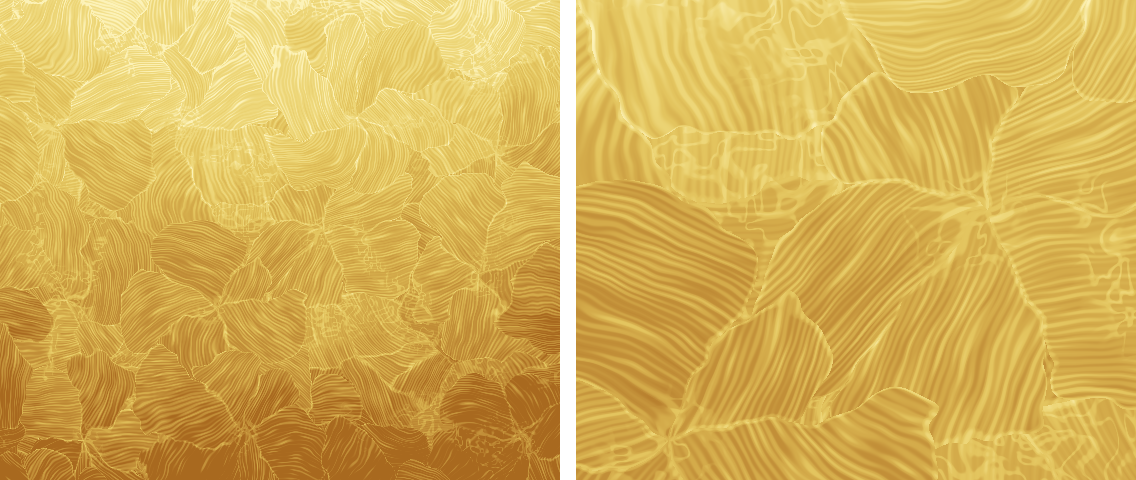
Left: the whole. Right: its middle third, enlarged.
Reproduce this texture procedurally as a WebGL 1 fragment shader.

```glsl
precision highp float;
// Embossed gold foil: overlapping flowers with hatched petals on leafy ground.
// Each petal or leaf bends its own fan of fine broken strokes; pale ridges and
// filigree veins outline it, and a vertical sheen indexes a gold ramp.
uniform vec2 u_resolution;

const float TAU = 6.28318;
const float FLOWER_SPACING = 0.29;
const float FLOWER_RADIUS = 0.21;
const float LEAF_SPACING = 0.12;
const float STROKE_FREQ = 145.0;
const float STROKE_DEPTH = 0.155;
const float STRAND_GAIN = 0.15;
const float PATCH_CONTRAST = 0.21;
const float RIDGE_WIDTH = 0.0036;
const float RIDGE_GAIN = 0.30;
const vec3 UMBER  = vec3(0.66, 0.41, 0.12);
const vec3 BRONZE = vec3(0.76, 0.56, 0.22);
const vec3 OCHRE  = vec3(0.83, 0.67, 0.29);
const vec3 GOLD   = vec3(0.89, 0.77, 0.37);
const vec3 STRAW  = vec3(0.93, 0.84, 0.47);
const vec3 CREAM  = vec3(0.99, 0.95, 0.72);

float hash(vec2 p) {
  return fract(sin(dot(p, vec2(127.1, 311.7))) * 43758.5453);
}

float noise(vec2 p) {
  vec2 i = floor(p), f = fract(p);
  f = f * f * (3.0 - 2.0 * f);
  return mix(mix(hash(i), hash(i + vec2(1.0, 0.0)), f.x),
             mix(hash(i + vec2(0.0, 1.0)), hash(i + vec2(1.0)), f.x), f.y);
}

vec2 wobble(vec2 p, float freq) {
  return vec2(noise(p * freq), noise(p * freq + 31.0)) - 0.5;
}

vec2 turn(vec2 p, float a) {
  float c = cos(a), s = sin(a);
  return vec2(c * p.x + s * p.y, c * p.y - s * p.x);
}

// Leaf cells: offset from the leaf centre, distance to its edge, and its id.
void leaf(vec2 p, out vec2 offset, out float edge, out vec2 id) {
  float near = 9.0, next = 9.0;
  vec2 cell = floor(p / LEAF_SPACING);
  for (int j = -1; j <= 1; j++)
  for (int i = -1; i <= 1; i++) {
    vec2 c = cell + vec2(float(i), float(j));
    vec2 d = p - (c + vec2(hash(c), hash(c + 7.3))) * LEAF_SPACING;
    float r = length(d);
    if (r < near) { next = near; near = r; offset = d; id = c; }
    else next = min(next, r);
  }
  edge = 0.5 * (next - near);
}

// Fine strokes fanning along x (about -1 to 1), and a few bright long strands.
vec2 strokes(vec2 q, vec2 p, float bend) {
  float s = q.y / (0.8 + 1.2 * max(q.x, 0.0)) + bend * q.x * q.x;
  s += 0.006 * noise(p * 28.0);
  float grain = noise(vec2(s * STROKE_FREQ * 1.3, q.x * 32.0));
  float wave = sin(TAU * STROKE_FREQ * s + 5.0 * noise(vec2(q.x * 26.0, s * 60.0)));
  float strand = smoothstep(0.72, 0.95, noise(vec2(s * STROKE_FREQ, q.x * 12.0 + 40.0)));
  return vec2(wave * (0.25 + 0.75 * grain) + 1.5 * (grain - 0.5), strand);
}

vec3 goldRamp(float t) {
  vec3 c = mix(UMBER, BRONZE, smoothstep(0.0, 0.23, t));
  c = mix(c, OCHRE, smoothstep(0.23, 0.42, t));
  c = mix(c, GOLD, smoothstep(0.42, 0.62, t));
  c = mix(c, STRAW, smoothstep(0.62, 0.82, t));
  return mix(c, CREAM, smoothstep(0.82, 1.2, t));
}

void main() {
  vec2 uv = gl_FragCoord.xy / u_resolution;
  vec2 p = gl_FragCoord.xy / u_resolution.y;

  // Ragged outlines come from warping the plane at three scales
  vec2 soft = p + 0.07 * wobble(p, 6.0);
  vec2 ragged = 0.034 * wobble(p, 21.0) + 0.009 * wobble(p, 65.0);
  vec2 w = soft + ragged;

  // Ground of leaves
  vec2 offset, id;
  float edge;
  leaf(w, offset, edge, id);
  float heading = TAU * hash(id + 3.1);
  float crinkle = 0.8 * smoothstep(0.42, 0.65, noise(p * 9.0 + 13.0));

  // Flowers: the one with the highest rank lies on top
  float top = -1.0;
  vec2 cell = floor(w / FLOWER_SPACING);
  for (int j = -1; j <= 1; j++)
  for (int i = -1; i <= 1; i++) {
    vec2 c = cell + vec2(float(i), float(j));
    vec2 jitter = 0.2 + 0.6 * vec2(hash(c + 1.7), hash(c + 5.9));
    vec2 d = w - (c + jitter) * FLOWER_SPACING;
    float rank = hash(c + 11.3), r = length(d);
    float count = 5.0 + floor(2.0 * hash(c + 2.2));
    float phase = TAU * hash(c + 8.4) + 6.0 * (rank - 0.5) * r;
    float a = (atan(d.y, d.x) + phase) * count / TAU;
    float k = floor(a + 0.5), f = a - k;
    vec2 petal = c * 9.0 + vec2(mod(k, count), 0.0);
    float size = FLOWER_RADIUS * (0.6 + 0.6 * hash(petal + 4.6));
    float rim = size * (0.62 + 0.38 * sqrt(max(cos(f * TAU * 0.5), 0.0)));
    if (r < rim && rank > top) {
      top = rank;
      id = petal;
      offset = d;
      heading = k * TAU / count - phase + 2.0 * (hash(petal + 6.1) - 0.5);
      edge = min(0.8 * (rim - r), r * sin((0.5 - abs(f)) * TAU / count));
      crinkle = 1.0 - smoothstep(0.012, 0.05, r);
    }
  }

  // Relief: hatching, outline ridges, and filigree along drifting veins
  float tone = hash(id + 9.7);
  vec2 hatch = strokes(turn(offset - 0.85 * ragged, heading), p, 6.0 * (tone - 0.5));
  float ridge = 1.0 - smoothstep(0.25 * RIDGE_WIDTH, RIDGE_WIDTH, edge);
  ridge *= 0.25 + 0.9 * noise(p * 26.0);
  float vein = 1.0 - smoothstep(0.02, 0.09, abs(noise(soft * vec2(6.0, 3.5) + 70.0) - 0.5));
  crinkle = max(crinkle, vein * smoothstep(0.45, 0.65, noise(p * 8.0 + 90.0)));
  float curl = abs(noise(p * 110.0 + 2.0 * wobble(p, 50.0)) - 0.5);
  float filigree = crinkle * (1.0 - smoothstep(0.03, 0.17, curl));

  // Sheen: brightest at the top, left of centre
  float sheen = 0.03 + 0.95 * uv.y - 0.45 * pow(uv.x - 0.43, 2.0);
  sheen += 0.16 * (noise(p * 4.0 + 20.0) - 0.5) + 0.08 * (noise(p * 13.0) - 0.5);
  float t = sheen + PATCH_CONTRAST * (tone - 0.5);
  t += STROKE_DEPTH * hatch.x * (1.0 - 0.6 * crinkle) + STRAND_GAIN * hatch.y;
  t += RIDGE_GAIN * max(ridge, 0.75 * filigree);

  gl_FragColor = vec4(goldRamp(t), 1.0);
}
```
